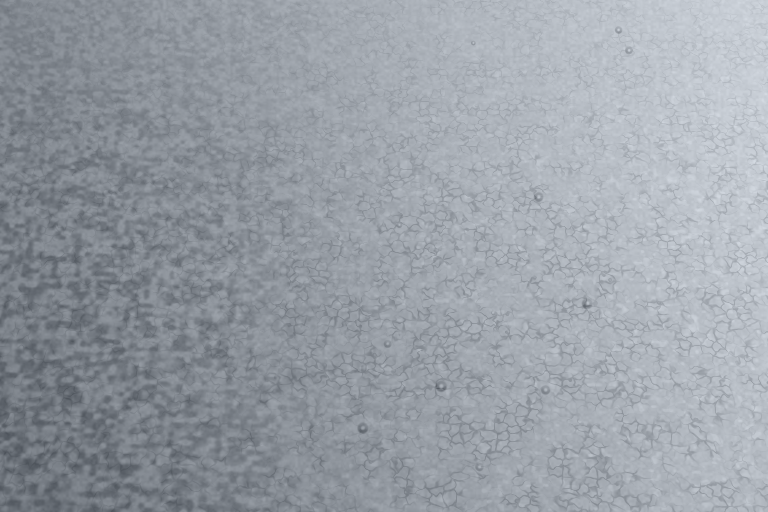
Give the GLSL for this texture, as a WebGL 1 fragment shader.

```glsl
precision highp float;
// Grey-blue fine-grained skin: cracked cells in the light, woven mottling in the shade, a few tiny beads.
uniform vec2 u_resolution;

const int BEAD_COUNT = 11;
const vec3 COOL_TINT = vec3(-0.024, 0.0, 0.030);

float hash(vec2 p) {
  return fract(sin(dot(p, vec2(127.1, 311.7))) * 43758.5453);
}

vec2 hash2(vec2 p) {
  return vec2(hash(p), hash(p + 57.3));
}

float noise(vec2 p) {
  vec2 cell = floor(p);
  vec2 f = fract(p);
  f = f * f * (3.0 - 2.0 * f);
  float low = mix(hash(cell), hash(cell + vec2(1.0, 0.0)), f.x);
  float high = mix(hash(cell + vec2(0.0, 1.0)), hash(cell + vec2(1.0, 1.0)), f.x);
  return mix(low, high, f.y);
}

// x: gap between the two nearest cell centres, y: random value of the nearest cell
vec2 cells(vec2 p) {
  vec2 base = floor(p);
  float nearest = 8.0;
  float second = 8.0;
  float id = 0.0;
  for (int j = -1; j <= 1; j++) {
    for (int i = -1; i <= 1; i++) {
      vec2 cell = base + vec2(float(i), float(j));
      float d = length(cell + 0.05 + 0.9 * hash2(cell) - p);
      if (d < nearest) {
        second = nearest;
        nearest = d;
        id = hash(cell + 19.7);
      } else {
        second = min(second, d);
      }
    }
  }
  return vec2(second - nearest, id);
}

// Surface coordinates: grain shrinks towards the far (upper) edge and dips to the right in the shade
vec2 surface(vec2 p) {
  float depth = 1.0 + 0.35 * p.y;
  vec2 q = vec2((p.x - 0.75) * depth, p.y * (1.0 + 0.22 * p.y));
  q.y += 0.16 * p.y * min(p.x - 0.75, 0.0);
  return q + 0.010 * vec2(noise(p * 17.0), noise(p * 17.0 + 40.0));
}

// Broad light falling from the upper right
float lighting(vec2 uv) {
  float across = mix(uv.x, smoothstep(0.0, 1.0, uv.x), 0.5);
  float cloud = noise(uv * vec2(4.0, 3.0)) - 0.5;
  return 0.452 + 0.262 * across + 0.095 * uv.y + 0.025 * cloud;
}

// Thin broken cracks between pale, slightly rough cells
float crackedGrain(vec2 q) {
  vec2 rough = vec2(noise(q * 110.0), noise(q * 110.0 + 61.0)) - 0.5;
  vec2 c = cells(q * vec2(42.0, 54.0) + 0.5 * rough);
  float crack = 1.0 - smoothstep(0.02, 0.30, c.x);
  float strength = 0.1 + 1.3 * smoothstep(0.2, 0.8, noise(q * 40.0));
  float glint = smoothstep(0.62, 0.95, noise(q * vec2(85.0, 105.0) + 9.0));
  return 0.012 + 0.026 * (c.y - 0.5) - 0.075 * crack * strength + 0.045 * glint;
}

// Small dark flecks joined in short, nearly level rows
float wovenGrain(vec2 q) {
  float fleck = noise(q * vec2(74.0, 104.0) + 3.0);
  float row = noise(q * vec2(28.0, 92.0) + 21.0);
  float column = noise(q * vec2(95.0, 36.0) + 33.0);
  float weave = 0.55 * fleck + 0.25 * row + 0.2 * column;
  return 0.048 - 0.135 * smoothstep(0.28, 0.78, weave);
}

// Small soft rings, dark below, with a pale centre
float beads(vec2 p, float aspect) {
  float tone = 0.0;
  for (int i = 0; i < BEAD_COUNT; i++) {
    vec2 seed = vec2(float(i) * 3.17, 8.4);
    vec2 centre = hash2(seed);
    centre.x = aspect * mix(0.4, 0.98, centre.x);
    float size = hash(seed + 5.0);
    float radius = mix(0.010, 0.006, centre.y) * (0.65 + 0.5 * size);
    vec2 d = (p - centre) / radius;
    float ring = 1.0 - smoothstep(0.1, 0.6, abs(length(d) - 0.75));
    float lower = 0.5 + 0.5 * smoothstep(0.7, -0.7, d.y + 0.4 * d.x);
    float glint = 1.0 - smoothstep(0.1, 0.6, length(d - vec2(0.1, 0.15)));
    tone += (0.05 * glint - 0.19 * ring * lower) * (0.6 + 0.4 * size);
  }
  return tone;
}

void main() {
  vec2 uv = gl_FragCoord.xy / u_resolution;
  vec2 p = gl_FragCoord.xy / u_resolution.y;
  float shade = 1.0 - smoothstep(0.15, 0.65, uv.x + 0.12 * (noise(uv * 5.0) - 0.5));
  vec2 q = surface(p);

  // The far edge is out of focus
  float focus = mix(1.0, 0.45, smoothstep(0.5, 1.0, uv.y));
  float cracked = crackedGrain(q);
  float grain = mix(cracked, wovenGrain(q) + 0.45 * cracked, shade);
  float dust = 0.045 * (noise(p * 190.0) - 0.5);

  float tone = lighting(uv) + focus * grain + dust + beads(p, u_resolution.x / u_resolution.y);
  gl_FragColor = vec4(clamp(vec3(tone) + COOL_TINT, 0.0, 1.0), 1.0);
}
```
